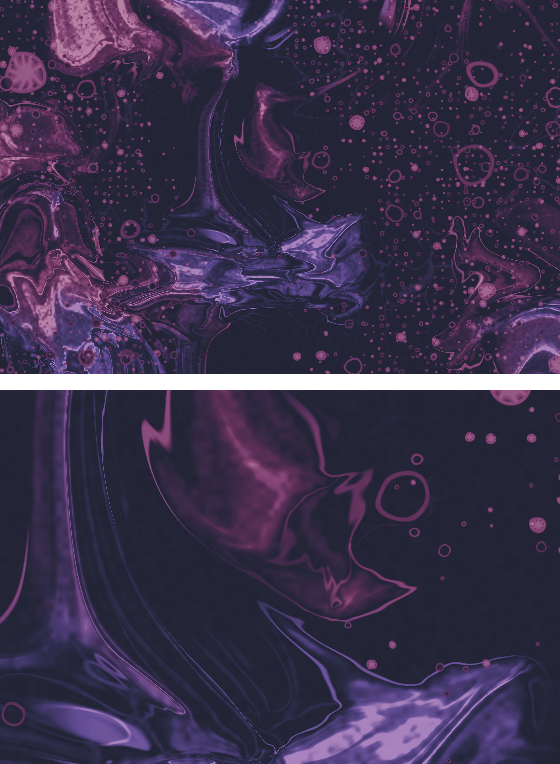
Top: the whole. Bottom: its middle third, enlarged.
This texture is drawn by a WebGL 1 fragment shader. Its source:

```glsl
precision highp float;
// Dark acrylic pour: folded magenta and violet paint, faint webs and ringed bubbles.
uniform vec2 u_resolution;

const vec3 INK = vec3(0.138, 0.145, 0.215);

float hash(vec2 p) {
  vec3 q = fract(p.xyx * 0.1031);
  q += dot(q, q.yzx + 33.33);
  return fract((q.x + q.y) * q.z);
}

vec2 hash2(vec2 p) {
  return vec2(hash(p), hash(p + 57.0));
}

float noise(vec2 p) {
  vec2 i = floor(p), f = fract(p);
  f = f * f * (3.0 - 2.0 * f);
  float low = mix(hash(i), hash(i + vec2(1.0, 0.0)), f.x);
  float high = mix(hash(i + vec2(0.0, 1.0)), hash(i + 1.0), f.x);
  return mix(low, high, f.y);
}

float fbm(vec2 p) {
  float sum = 0.0, gain = 0.52;
  for (int i = 0; i < 5; i++) {
    sum += gain * noise(p);
    p = mat2(1.6, 1.2, -1.2, 1.6) * p + 7.3;
    gain *= 0.5;
  }
  return sum;
}

// Repeated folding that draws blobs out into curling tongues.
vec2 foldFlow(vec2 p, float scale, float amount) {
  for (int i = 0; i < 4; i++) {
    p += amount * (vec2(noise(p * scale), noise(p * scale + 31.7)) - 0.5);
    scale *= 1.9;
    amount *= 0.55;
  }
  return p;
}

// Gap between the nearest and second nearest cell points: zero on walls.
float cellWall(vec2 p) {
  vec2 id = floor(p), f = fract(p);
  float first = 9.0, second = 9.0;
  for (int y = -1; y <= 1; y++) {
    for (int x = -1; x <= 1; x++) {
      vec2 o = vec2(float(x), float(y));
      float d = length(o + hash2(id + o) - f);
      second = min(second, max(first, d));
      first = min(first, d);
    }
  }
  return second - first;
}

// One bubble per cell: x = disc, y = rim, z = radial tone, w = kind.
vec4 bubble(vec2 p, float scale, float density, float pixel) {
  vec2 id = floor(p * scale);
  vec2 key = id + scale * 13.0;
  vec2 d = fract(p * scale) - 0.5 - 0.46 * (hash2(key) - 0.5);
  float size = hash(key + 19.0);
  float radius = mix(0.06, 0.24, size * size);
  float dist = length(d) + 0.07 * (noise(p * scale * 5.0) - 0.5);
  float cluster = smoothstep(0.35, 0.75, noise(id / scale * 3.2 + 4.0));
  float present = step(hash(key + 83.0), density * cluster);
  float soft = pixel * scale;
  float disc = 1.0 - smoothstep(radius - soft, radius + soft, dist);
  float rim = 1.0 - smoothstep(0.012, 0.022 + soft, abs(dist - radius));
  float angle = atan(d.y, d.x + 0.0001);
  float petals = 0.5 + 0.5 * sin(angle * 9.0 + 8.0 * noise(p * scale * 7.0));
  float tone = 0.95 - 0.5 * petals * smoothstep(0.4, 1.0, dist / radius);
  return vec4(present * disc, present * rim, tone, hash(key + 41.0));
}

vec3 ramp(float t, vec3 shade, vec3 body, vec3 light, vec3 pale) {
  vec3 c = mix(INK, shade, smoothstep(0.06, 0.28, t));
  c = mix(c, body, smoothstep(0.25, 0.5, t));
  c = mix(c, light, smoothstep(0.46, 0.74, t));
  return mix(c, pale, smoothstep(0.72, 1.05, t));
}

void main() {
  vec2 p = gl_FragCoord.xy / u_resolution.y;
  float pixel = 1.0 / u_resolution.y;
  vec2 flow = foldFlow(p + 2.0, 3.0, 0.36);

  // Paint cover, thinner around a calm pool right of centre.
  vec2 pool = p - vec2(0.98, 0.56);
  float cover = fbm(flow * vec2(3.6, 2.7)) - 0.07 * exp(-7.0 * dot(pool, pool));
  float paint = smoothstep(0.505, 0.65, cover);
  float marble = fbm(flow * 7.0 + 12.0);
  float bands = 0.5 + 0.5 * sin(44.0 * marble + 25.0 * cover);
  float grain = noise(p * 165.0);
  float tone = paint * (0.2 + 0.5 * bands * bands + 1.5 * (marble - 0.42));
  tone *= 0.8 + 0.4 * grain;

  // Bright broken rims and hairline threads.
  float broken = smoothstep(0.45, 0.75, noise(p * 8.0 + 3.0));
  float rim = 1.0 - smoothstep(0.002, 0.011, abs(cover - 0.525));
  float thread = 1.0 - smoothstep(0.002, 0.012, abs(marble - 0.5));
  tone = max(tone, rim * broken * 0.8);
  tone += thread * (0.5 * paint + 0.22 * broken);

  // Faint violet web stretched over the dark ground.
  float gate = smoothstep(0.45, 0.75, noise(p * 3.5 + 21.0));
  float web = 1.0 - smoothstep(0.0, 0.1, cellWall(mix(p, flow, 0.6) * 10.0));
  tone = max(tone, 0.36 * web * gate * (0.5 + 0.5 * grain));
  float warm = smoothstep(0.4, 0.54, fbm(flow * 2.2 + 9.0));
  warm *= 1.0 - 0.8 * web * gate * (1.0 - paint);

  // Bubbles from broad pale blooms to fine spatter.
  float scale = 4.2;
  for (int i = 0; i < 4; i++) {
    vec4 b = bubble(p + 0.012 * flow, scale, 0.3 + 0.1 * float(i), pixel);
    float inside = mix(tone * 0.35, b.z, step(0.62, b.w));
    tone = mix(tone, inside, b.x * 0.9);
    tone = max(tone, b.y * (0.45 + 0.35 * b.w));
    warm = max(warm, max(b.x, b.y) * 0.9);
    scale *= 2.25;
  }

  vec3 violet = ramp(tone, vec3(0.18, 0.175, 0.30), vec3(0.28, 0.23, 0.45),
                     vec3(0.39, 0.30, 0.58), vec3(0.66, 0.51, 0.74));
  vec3 magenta = ramp(tone, vec3(0.23, 0.16, 0.28), vec3(0.35, 0.18, 0.34),
                      vec3(0.51, 0.26, 0.45), vec3(0.72, 0.50, 0.64));
  gl_FragColor = vec4(mix(violet, magenta, warm) + 0.012 * (grain - 0.5), 1.0);
}
```
